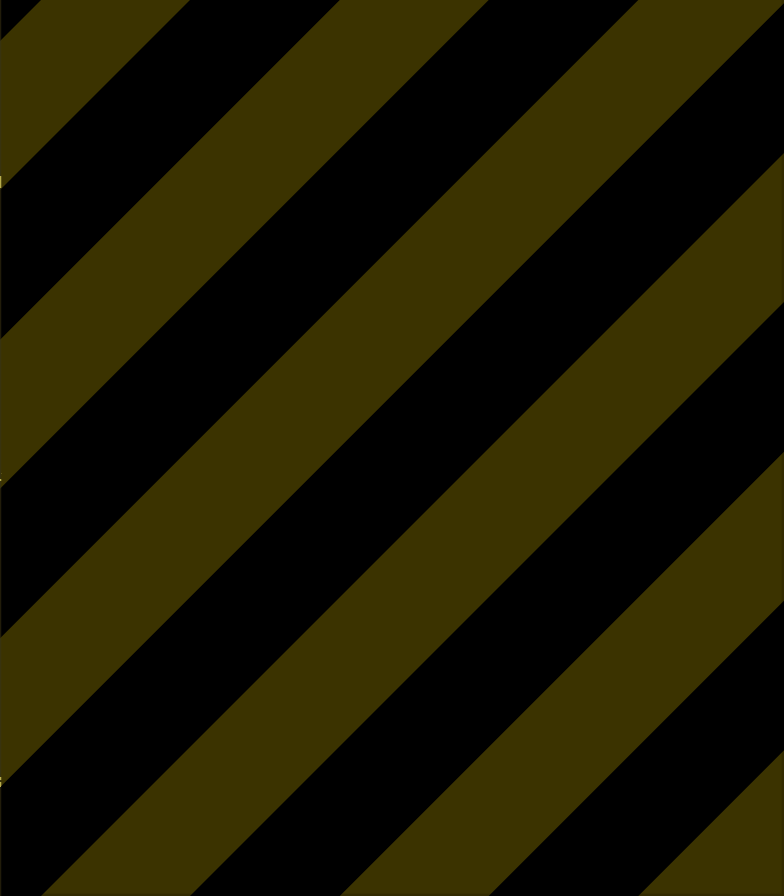
This pattern is drawn by a WebGL 1 fragment shader. Its source:

```glsl
precision highp float;

uniform vec2 u_resolution;

// Lengths are fractions of the canvas height.
const float PERIOD = 1.0 / 3.0;        // stripe spacing along either axis
const float BAND_CENTER = 0.1289;      // first stripe, measured from the top left
const float BAND_HALF = 0.0831;
const float RIM_WIDTH = 0.0014;
const float FAINT_RIM_WIDTH = 0.0026;
const float FAINT_RIM_SHADE = 0.85;
const float SPECK_LENGTH = 0.016;      // worn run at the lower end of each stripe
const float SPECK_SIZE = 0.0026;
const float SPECK_DENSITY = 0.45;

const vec3 BLACK = vec3(0.0);
const vec3 OLIVE = vec3(0.233, 0.200, 0.0);
const vec3 RIM_DARK = vec3(0.13, 0.11, 0.04);
const vec3 RIM_OLIVE = vec3(0.22, 0.20, 0.06);
const vec3 SPECK = vec3(0.72, 0.68, 0.30);

float hash(float n) {
    n = fract(n * 0.1031);
    n *= n + 33.33;
    n *= n + n;
    return fract(n);
}

// Coverage of a strip lying against a canvas border.
float borderStrip(float distanceToBorder, float width, float pixel) {
    return clamp((width - distanceToBorder) / pixel + 0.5, 0.0, 1.0);
}

void main() {
    float pixel = 1.0 / u_resolution.y;
    vec2 p = gl_FragCoord.xy * pixel;
    float aspect = u_resolution.x * pixel;

    // Diagonal stripes rising to the right
    float diagonal = p.x + 1.0 - p.y;
    float offset = mod(diagonal - BAND_CENTER + 0.5 * PERIOD, PERIOD) - 0.5 * PERIOD;
    float band = clamp((BAND_HALF - abs(offset)) / (1.414 * pixel) + 0.5, 0.0, 1.0);
    vec3 color = mix(BLACK, OLIVE, band);

    // Slight darkening along the right and bottom borders
    float faint = max(borderStrip(aspect - p.x, FAINT_RIM_WIDTH, pixel),
                      borderStrip(p.y, FAINT_RIM_WIDTH, pixel));
    color *= mix(1.0, FAINT_RIM_SHADE, faint);

    // Thin grey rim on the left border
    float rim = borderStrip(p.x, RIM_WIDTH, pixel);
    color = mix(color, mix(RIM_DARK, RIM_OLIVE, band), rim);

    // Pale specks where each stripe ends on the left border
    float run = step(BAND_HALF - SPECK_LENGTH, offset) * step(offset, BAND_HALF);
    float chipped = step(1.0 - SPECK_DENSITY, hash(floor(p.y / SPECK_SIZE)));
    color = mix(color, SPECK, rim * run * chipped);

    gl_FragColor = vec4(color, 1.0);
}
```
